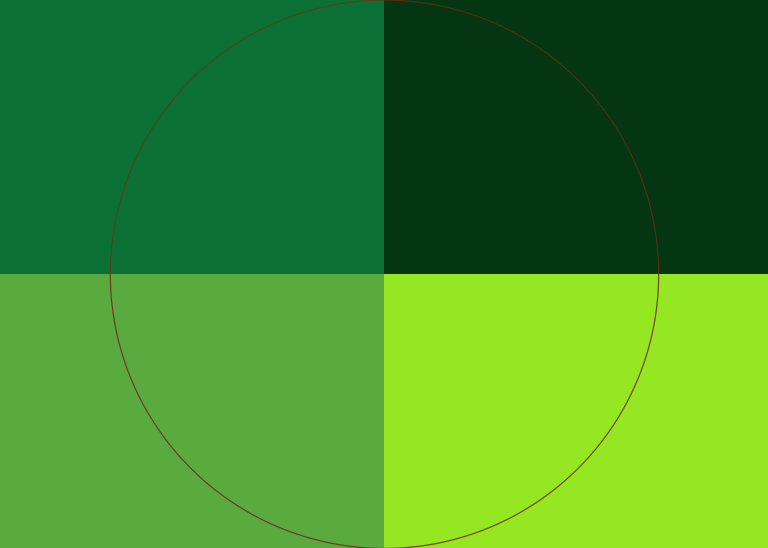
Give the GLSL for this background, as a Shadertoy shader.

```glsl
// Four flat green quadrants crossed by a thin red-brown circle that spans the height.

const vec3 DEEP_GREEN  = vec3(0.04, 0.44, 0.20);
const vec3 DARK_GREEN  = vec3(0.015, 0.21, 0.07);
const vec3 LEAF_GREEN  = vec3(0.35, 0.67, 0.25);
const vec3 LIME_GREEN  = vec3(0.58, 0.905, 0.13);
const vec3 RING_COLOUR = vec3(0.46, 0.17, 0.07);

// Antialiased step across zero, one pixel wide.
float edge(float d, float pixel) {
    return clamp(d / pixel + 0.5, 0.0, 1.0);
}

// Blends four values over the quadrants; side.x is right, side.y is top.
vec3 quadrants(vec2 side, vec3 topLeft, vec3 topRight, vec3 lowLeft, vec3 lowRight) {
    return mix(mix(lowLeft, lowRight, side.x), mix(topLeft, topRight, side.x), side.y);
}

// Coverage of a circular outline.
float ring(vec2 p, float radius, float width, float pixel) {
    float d = abs(length(p) - radius) - 0.5 * width;
    return edge(-d, pixel);
}

void mainImage(out vec4 fragColor, in vec2 fragCoord) {
    // Centred coordinates in units of canvas height.
    float pixel = 1.0 / iResolution.y;
    vec2 p = (fragCoord - 0.5 * iResolution.xy) * pixel;

    // Background quadrants.
    vec2 side = vec2(edge(p.x, pixel), edge(p.y, pixel));
    vec3 colour = quadrants(side, DEEP_GREEN, DARK_GREEN, LEAF_GREEN, LIME_GREEN);

    // Fine outline, fainter over the upper half.
    vec2 centre = vec2(0.0009, -0.0005);
    float opacity = mix(0.85, 0.65, side.y);
    float line = ring(p - centre, 0.5003, 0.0023, pixel);
    colour = mix(colour, RING_COLOUR, opacity * line);

    fragColor = vec4(colour, 1.0);
}
```
